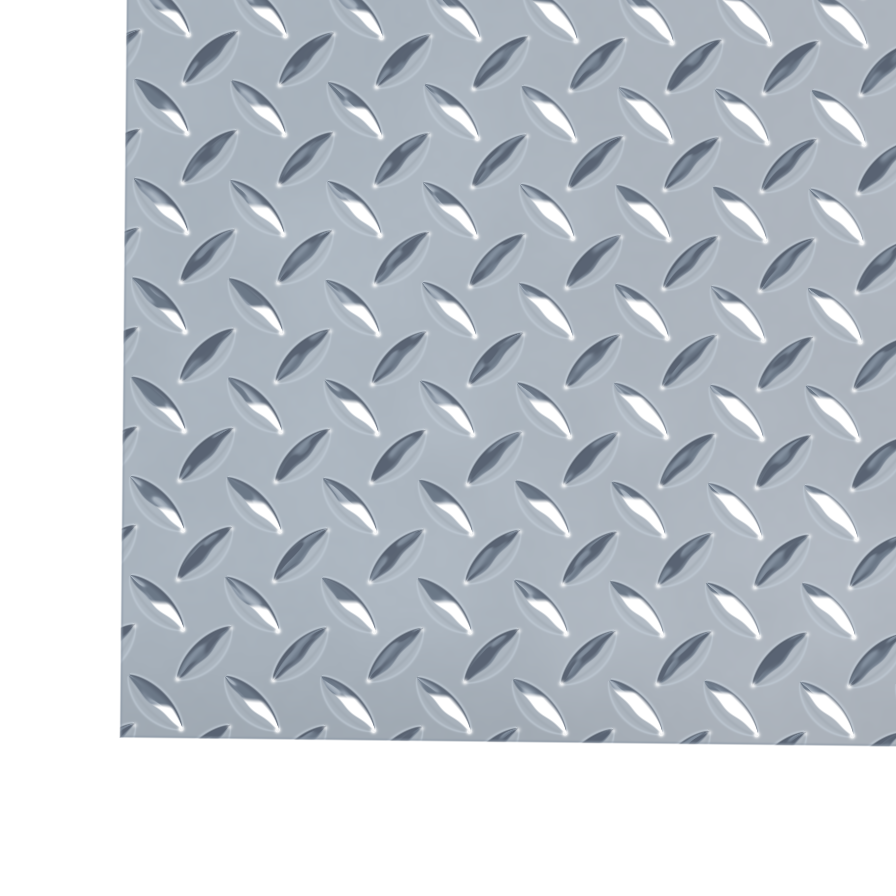
Give the GLSL for this texture, as a WebGL 1 fragment shader.

```glsl
precision highp float;
// Polished tread plate with its lower left corner on a white ground.
// Two staggered lattices of curved lugs lean opposite ways; each lug is
// the area between two arcs, shaded dark or with a white reflection.

uniform vec2 u_resolution;

const vec2 CORNER = vec2(0.134, 0.177);       // lower left corner of the plate
const vec2 PITCH = vec2(0.1070, 0.1107);      // lattice spacing
const vec2 FALLING_AT = vec2(0.0393, 0.0404); // first falling lug from the corner
const vec2 SKEW = vec2(0.009, -0.0115);       // tilt of the plate
const vec2 KEYSTONE = vec2(0.013, -0.0065);   // slight perspective
const float HALF_LENGTH = 0.0425;
const float CREST = 0.0137;                   // arc height above the chord
const float BELLY = 0.0040;                   // arc depth below the chord
const float FLANK = 0.0185;                   // depth of the faint lower flank
const float SOFTNESS = 0.0013;

const vec3 GROUND = vec3(1.0);
const vec3 STEEL = vec3(0.66, 0.70, 0.74);
const vec3 PALE = vec3(0.72, 0.76, 0.80);
const vec3 DARK = vec3(0.35, 0.39, 0.45);
const vec3 SLATE = vec3(0.42, 0.47, 0.53);
const vec3 BLUE = vec3(0.53, 0.58, 0.64);

float hash(vec2 p) {
  return fract(sin(dot(p, vec2(12.9898, 78.233))) * 43758.5453);
}

float noise(vec2 p) {
  vec2 i = floor(p), f = fract(p);
  f = f * f * (3.0 - 2.0 * f);
  return mix(mix(hash(i), hash(i + vec2(1.0, 0.0)), f.x),
             mix(hash(i + vec2(0.0, 1.0)), hash(i + vec2(1.0)), f.x), f.y);
}

// Antialiased coverage: one where d is positive
float cover(float d, float blur) {
  return smoothstep(-blur, blur, d);
}

// Gaussian falloff of the given width
float bump(float d, float width) {
  return exp(-d * d / (width * width));
}

// Dark lug: slate streaks, darker along the crest
vec3 darkShade(float s, float t, float streak) {
  vec3 c = mix(DARK, SLATE, smoothstep(0.35, 0.8, streak));
  c = mix(c, BLUE, 0.8 * bump(t - 0.65 - 0.15 * s, 0.2) * smoothstep(0.3, 0.7, streak));
  c = mix(c, BLUE, 0.6 * (1.0 - smoothstep(0.0, 0.25, t)));
  return mix(c, DARK * 0.9, 0.7 * smoothstep(0.8, 1.0, t));
}

// Bright lug: blue head, white reflection that grows toward the right
vec3 brightShade(float s, float t, float streak, float right, float seed) {
  vec3 c = mix(SLATE, BLUE, smoothstep(0.25, 0.7, streak));
  c = mix(c, PALE, 0.7 * bump(t - 0.35, 0.22) * smoothstep(0.4, 0.7, streak));
  c = mix(c, DARK, smoothstep(0.55, 0.95, t) * (1.0 - 0.4 * right));
  float start = mix(0.2, -0.65, right) + 0.3 * (seed - 0.5);
  float shine = smoothstep(start - 0.12, start + 0.12, s - 0.5 * (t - 0.4));
  shine *= 1.0 - smoothstep(0.62, 0.92, t - 0.15 * right);
  return mix(c, GROUND, shine);
}

// Lattice of lugs; lean is 1 for rising and -1 for falling
vec3 addLugs(vec3 color, vec2 uv, vec2 offset, float lean, float blur) {
  vec2 grid = (uv - offset) / PITCH;
  vec2 id = floor(grid + 0.5);
  float seed = hash(id + 17.0 * lean);
  vec2 q = (grid - id) * PITCH;
  q += 0.0012 * (vec2(seed, hash(id + 5.3)) - 0.5);

  // Lug frame: s runs along the chord, h across it toward the crest
  float s = dot(q, vec2(1.0, lean)) * 0.70711 / HALF_LENGTH;
  float h = dot(q, vec2(-lean, 1.0)) * 0.70711;
  float arc = pow(max(1.0 - s * s, 0.0), 0.8);
  float top = CREST * arc;
  float low = -BELLY * arc * (1.0 - 0.6 * s + 0.3 * sin(6.0 * s + 4.0 * seed));
  float inside = step(abs(s), 1.0);

  // Faint flank below and thin light rims
  float flank = -FLANK * arc;
  float below = inside * cover(h - flank, blur) * (1.0 - cover(h, blur));
  color = mix(color, PALE, 0.3 * below);
  color = mix(color, PALE * 1.06, 0.55 * inside * bump(h - flank, 0.0016));
  color = mix(color, STEEL * 0.92, 0.4 * below * bump(h - 0.6 * flank, 0.002));
  color = mix(color, PALE * 1.08, 0.5 * inside * bump(h - top - 0.0015, 0.0016));

  // Reflecting face
  float t = clamp((h - low) / max(top - low, 0.0005), 0.0, 1.0);
  float streak = noise(vec2(s * 2.2, t * 3.0) + 31.0 * seed);
  float right = clamp(uv.x / 0.8, 0.0, 1.0);
  vec3 face = lean > 0.0 ? darkShade(s, t, streak)
                         : brightShade(s, t, streak, right, seed);
  color = mix(color, face, inside * cover(min(top - h, h - low), blur));

  // Glints at the tips
  float glint = bump(length(vec2((s + lean * 0.98) * HALF_LENGTH, h)), 0.0032);
  glint += 0.6 * bump(length(vec2((s - 0.97) * HALF_LENGTH, h + 0.001)), 0.003);
  return mix(color, GROUND, clamp(glint, 0.0, 1.0) * 0.85);
}

void main() {
  float size = min(u_resolution.x, u_resolution.y);
  vec2 p = gl_FragCoord.xy / size;
  float blur = max(SOFTNESS, 0.75 / size);
  vec2 d = p - CORNER;
  vec2 uv = d - SKEW * d.yx - KEYSTONE * d.x * d.y;

  // Sheet with soft cloudy reflections and a duller lower corner
  float cloud = noise(uv * vec2(3.0, 5.0) + 2.0) + 0.4 * noise(uv * 14.0);
  vec3 color = mix(STEEL, PALE, 0.45 * smoothstep(0.6, 1.2, cloud));
  color += vec3(0.018, 0.008, 0.004) * smoothstep(0.2, 0.8, uv.x);
  color *= 1.0 - 0.05 * bump(uv.y, 0.08) + 0.008 * (noise(uv * 90.0) - 0.5);

  color = addLugs(color, uv, FALLING_AT, -1.0, blur);
  color = addLugs(color, uv, FALLING_AT + 0.5 * PITCH, 1.0, blur);

  // Cut edge of the sheet
  float edge = min(uv.x, uv.y);
  color = mix(color, BLUE, 0.45 * bump(edge - 0.001, 0.0015));
  gl_FragColor = vec4(mix(GROUND, color, cover(edge, blur)), 1.0);
}
```
